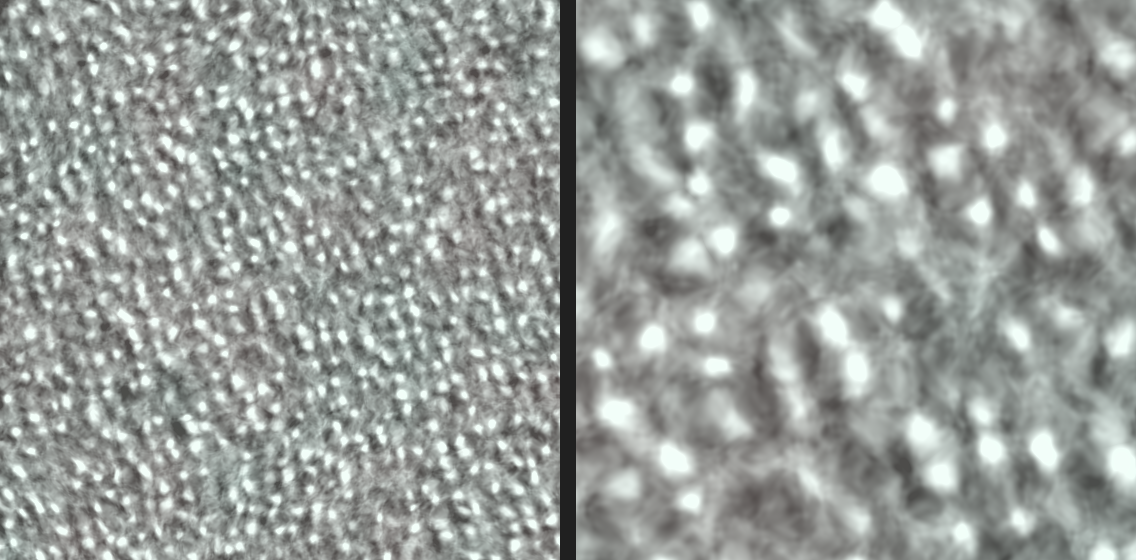
Left, the full canvas; right, a detail of the centre.
Write a Shadertoy shader that draws this texture.

```glsl
// Pebbled grey leather: soft bright bumps in leaning chains over a mottled, shadowed ground.

vec3 hash32(vec2 p) {
    vec3 h = fract(p.xyx * vec3(0.1031, 0.1030, 0.0973));
    h += dot(h, h.yxz + 33.33);
    return fract((h.xxy + h.yzz) * h.zyx);
}

float valueNoise(vec2 p) {
    vec2 cell = floor(p), f = fract(p);
    f = f * f * (3.0 - 2.0 * f);
    float low = mix(hash32(cell).x, hash32(cell + vec2(1, 0)).x, f.x);
    float high = mix(hash32(cell + vec2(0, 1)).x, hash32(cell + vec2(1, 1)).x, f.x);
    return mix(low, high, f.y);
}

mat2 rotate(float angle) {
    float c = cos(angle), s = sin(angle);
    return mat2(c, s, -s, c);
}

// Returns highlight, halo and shadow of the scattered bumps.
vec3 bumps(vec2 q, float turn) {
    vec2 home = floor(q);
    vec3 light = vec3(0.0);
    for (int y = -2; y <= 2; y++)
    for (int x = -2; x <= 2; x++) {
        vec2 cell = home + vec2(x, y);
        vec3 place = hash32(cell + 71.0);
        vec3 form = hash32(cell + 213.0);
        vec2 d = q - cell - 0.5 - 0.56 * (place.xy - 0.5);
        mat2 spin = rotate(turn + 1.2 * (form.x - 0.5));
        vec2 squash = vec2(1.0, 1.0 / (1.0 + 0.9 * form.y * form.y * form.y));
        vec2 body = (spin * d) * squash;
        vec2 shade = (spin * (d + vec2(0.42, 0.22))) * squash;
        float strength = smoothstep(-0.1, 0.7, place.z);
        float radius = mix(0.19, 0.28, form.z);
        float core = exp(-pow(dot(body, body) / (radius * radius), 1.4));
        light.x = max(light.x, strength * core);
        light.y += (0.35 + 0.65 * strength) * exp(-dot(body, body) / 0.15);
        light.z += (0.35 + 0.65 * strength) * exp(-dot(shade, shade) / 0.12);
    }
    return light;
}

void mainImage(out vec4 fragColor, in vec2 fragCoord) {
    vec2 uv = fragCoord / iResolution.xy;

    // Leaning grid, bent gently so that the chains wander
    vec2 q = 29.0 * vec2(dot(uv, vec2(0.95, 0.31)), dot(uv, vec2(-0.31, 0.95)));
    q += 1.1 * (vec2(valueNoise(uv * 4.0), valueNoise(uv * 4.0 + 37.0)) - 0.5);
    q += 0.2 * (vec2(valueNoise(q * 1.7 + 11.0), valueNoise(q * 1.7 + 53.0)) - 0.5);

    // The upper right corner is flatter and leans the other way
    float corner = smoothstep(1.1, 1.8, uv.x + uv.y);
    vec3 light = bumps(q, 0.9 * corner);

    // Mottled ground with fine grain
    float mottle = valueNoise(q * vec2(2.3, 1.6) + 19.0) - 0.5;
    float grain = valueNoise(rotate(0.6) * q * vec2(5.0, 4.2) + 91.0) - 0.5;
    float fine = valueNoise(rotate(1.1) * q * 8.5 + 143.0) - 0.5;
    float tone = 0.565 + 0.25 * mottle + 0.2 * grain + 0.1 * fine;
    tone += 0.04 * (valueNoise(uv * 6.0 + 5.0) - 0.5);

    // Relief
    tone += 0.17 * light.y - 0.21 * light.z;
    tone += 0.38 * light.x * (1.0 - 0.35 * corner);
    tone -= 0.1 * (1.0 - smoothstep(0.0, 0.025, uv.x));
    tone = clamp(tone, 0.3, 0.96);

    // Neutral darks to cool pale highlights, with warm and teal drifts
    vec3 color = mix(vec3(0.41, 0.415, 0.405), vec3(0.91, 0.955, 0.935), (tone - 0.41) / 0.51);
    float drift = valueNoise(uv * 7.0 + 61.0) + 0.5 * valueNoise(q * 0.6) - 0.75;
    color += drift * vec3(0.03, -0.012, -0.006) * (1.0 - light.x);
    fragColor = vec4(clamp(color, 0.0, 1.0), 1.0);
}
```
